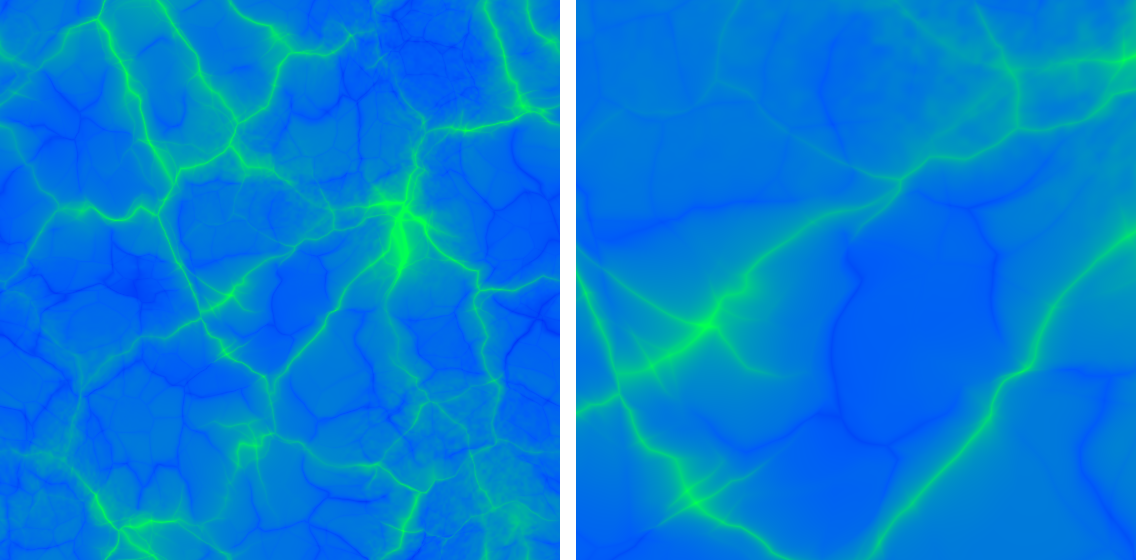
Left, the full canvas; right, a detail of the centre.
A Shadertoy shader for this texture:

```glsl
// Integer hash of a lattice cell that wraps after "period" cells
vec2 cellHash(vec2 cell, float period, uint seed) {
    uvec2 v = uvec2(mod(cell + 0.5, period)) + uvec2(seed * 131u, seed * 71u);
    v = v * 1664525u + 1013904223u;
    v.x += v.y * 1664525u;
    v.y += v.x * 1664525u;
    v ^= v >> 16u;
    v.x += v.y * 1664525u;
    v.y += v.x * 1664525u;
    v ^= v >> 16u;
    return vec2(v & 65535u) / 65535.0;
}

// Smooth tiling noise, two independent channels in 0..1
vec2 noise(vec2 uv, float period, uint seed) {
    vec2 p = uv * period, i = floor(p), f = p - i;
    f = f * f * f * (f * (f * 6.0 - 15.0) + 10.0);
    vec2 low = mix(cellHash(i, period, seed), cellHash(i + vec2(1, 0), period, seed), f.x);
    vec2 high = mix(cellHash(i + vec2(0, 1), period, seed), cellHash(i + 1.0, period, seed), f.x);
    return mix(low, high, f.y);
}

// Tiling Voronoi: x = gap between the two nearest points (0 on walls), y = cell value
vec2 cells(vec2 uv, float period, uint seed) {
    vec2 p = uv * period, base = floor(p);
    float nearest = 9.0, second = 9.0, value = 0.0;
    for (int y = -2; y <= 2; y++)
    for (int x = -2; x <= 2; x++) {
        vec2 cell = base + vec2(x, y);
        vec2 jitter = cellHash(cell, period, seed);
        float d = length(cell + jitter - p);
        if (d < nearest) {
            second = nearest;
            nearest = d;
            value = fract(jitter.x * 17.0 + jitter.y * 31.0);
        } else {
            second = min(second, d);
        }
    }
    return vec2(second - nearest, value);
}

void mainImage(out vec4 fragColor, in vec2 fragCoord) {
    // The shift keeps long ridges from running along the border
    vec2 uv = fragCoord / iResolution.xy + vec2(0.27, 0.58);

    // Bend the walls softly, then kink them with faceted offsets
    vec2 warped = uv + 0.06 * (noise(uv, 6.0, 1u) - 0.5)
                     + 0.010 * (noise(uv, 23.0, 2u) - 0.5)
                     + 0.003 * (noise(uv, 67.0, 3u) - 0.5);
    vec2 facets = vec2(cells(warped, 9.0, 11u).x, cells(warped, 10.0, 12u).x);
    vec2 kinked = warped + 0.028 * (facets - 0.35);
    vec2 patches = noise(uv, 4.0, 4u);
    vec2 strength = smoothstep(0.15, 0.85, noise(uv, 6.0, 5u));

    // Large glowing ridges: wide slope and thin crest, fading in places
    float wall = cells(kinked, 4.0, 6u).x;
    float slope = exp(-4.5 * wall) * mix(0.6, 1.1, strength.x);
    float crest = exp(-36.0 * wall) * mix(0.15, 1.0, strength.x);
    float height = 0.425 + 0.19 * slope + 0.25 * crest + 0.13 * (patches.x - 0.5);

    // Weaker branching ridges
    float branch = cells(kinked + 0.02 * patches, 6.0, 13u).x;
    float branchMask = strength.y * smoothstep(0.1, 0.5, slope + 0.4 * (patches.x - 0.4));
    height += branchMask * (0.08 * exp(-6.0 * branch) + 0.15 * exp(-34.0 * branch));

    // Nested cells: bright creases on the slopes, dark ones in the hollows
    float bright = smoothstep(0.3, 0.85, slope + 0.5 * (patches.x - 0.5));
    vec2 medium = cells(kinked + 0.01 * strength, 8.0, 7u);
    vec2 small = cells(warped - 0.012 * patches, 15.0, 8u);
    height += 0.09 * (medium.y - 0.5) * smoothstep(0.0, 0.16, medium.x);
    height += 0.035 * (small.y - 0.5) * smoothstep(0.0, 0.2, small.x);
    height += bright * (0.10 * exp(-28.0 * medium.x) + 0.05 * exp(-20.0 * small.x));
    height -= (1.0 - bright) * (0.05 * exp(-5.0 * medium.x) + 0.08 * exp(-18.0 * medium.x));
    height -= (1.0 - bright) * 0.07 * exp(-16.0 * small.x) * patches.y;

    // Fine speckle in patches along the slopes
    float speckle = noise(warped, 90.0, 9u).x + 0.7 * noise(warped, 170.0, 10u).y - 0.85;
    height += 0.08 * speckle * smoothstep(0.35, 0.8, patches.y) * 4.0 * slope * max(1.0 - slope, 0.0);

    // Blue to green ramp
    height = clamp(height, 0.2, 1.0);
    fragColor = vec4(0.0, height, clamp(1.335 - height, 0.2, 0.97), 1.0);
}
```
